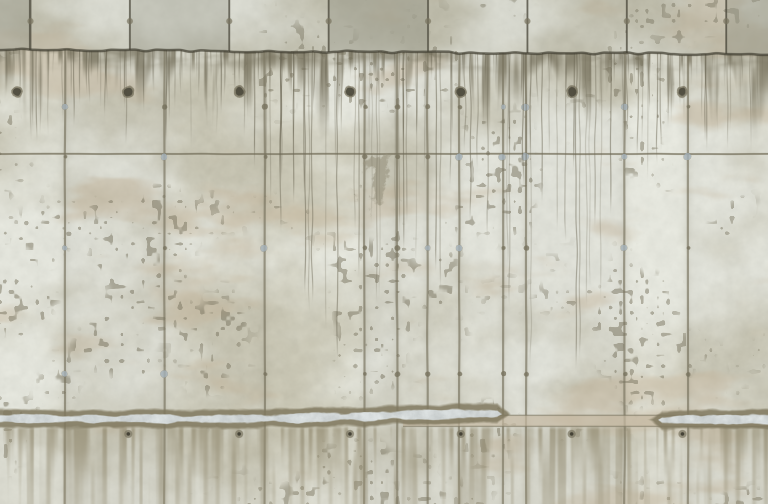
This texture is drawn by a Shadertoy shader. Its source:

```glsl
// Weathered concrete retaining wall: panel seams, tie holes, drip stains and two ledges.

float hash(vec2 p) {
    p = fract(p * vec2(0.1031, 0.1137));
    p += dot(p, p.yx + 33.33);
    return fract((p.x + p.y) * p.x * 17.3);
}

float noise(vec2 p) {
    vec2 i = floor(p), f = fract(p);
    f = f * f * (3.0 - 2.0 * f);
    return mix(mix(hash(i), hash(i + vec2(1, 0)), f.x),
               mix(hash(i + vec2(0, 1)), hash(i + 1.0), f.x), f.y);
}

float fbm(vec2 p) {
    float sum = 0.0, amp = 0.53;
    for (int i = 0; i < 4; i++) {
        sum += amp * noise(p);
        p = mat2(1.6, 1.2, -1.2, 1.6) * p + 7.3;
        amp *= 0.5;
    }
    return sum;
}

// Smooth coverage of everything closer than w
float cover(float d, float w) {
    float e = 0.75 / iResolution.y;
    return 1.0 - smoothstep(w - e, w + e, abs(d));
}

// Thin wandering drips that fall from height top
float drips(vec2 p, float top) {
    float sum = 0.0;
    float cluster = exp(-pow((p.x - 0.73) / 0.17, 2.0)) + exp(-pow((p.x - 1.1) / 0.13, 2.0));
    for (int k = 0; k < 4; k++) {
        float n = 17.0 + 9.0 * float(k);
        float id = floor(p.x * n);
        vec2 seed = vec2(id, 31.0 * float(k) + 5.0);
        float wander = 0.004 * (noise(vec2(p.y * 14.0, id * 3.7)) - 0.5);
        float d = fract(p.x * n) / n - mix(0.25, 0.75, hash(seed)) / n - wander;
        float len = 0.06 + (0.14 + 0.55 * cluster) * pow(hash(seed + 11.0), 1.8);
        float tail = smoothstep(0.0, 0.06, p.y - top + len);
        sum += cover(d, 0.0011) * tail * mix(0.25, 0.8, hash(seed + 23.0));
    }
    return min(sum, 1.0);
}

void mainImage(out vec4 fragColor, in vec2 fragCoord) {
    vec2 p = fragCoord / iResolution.y;
    vec3 grime = vec3(0.47, 0.45, 0.37), dark = vec3(0.27, 0.26, 0.21);
    float mottle = fbm(p * vec2(4.0, 6.0));
    float grain = fbm(p * 65.0);
    float streak = noise(vec2(p.x * 125.0, p.y * 5.0)) * 0.65 + noise(vec2(p.x * 49.0, p.y * 3.0)) * 0.35;
    float ledge = 0.901 - 0.006 * p.x + 0.005 * (noise(vec2(p.x * 45.0, 2.0)) - 0.5);

    // Bare concrete with clouds, warm patches and pits
    vec3 col = mix(vec3(0.885, 0.89, 0.855), vec3(0.77, 0.76, 0.69), smoothstep(0.38, 0.8, mottle));
    col += 0.05 * (grain - 0.5);
    float warm = smoothstep(0.56, 0.76, fbm(p * vec2(5.0, 13.0) + 19.0));
    col = mix(col, vec3(0.76, 0.69, 0.58), 0.4 * warm);
    col = mix(col, grime, 0.5 * smoothstep(0.74, 0.84, noise(p * 95.0)) * smoothstep(0.5, 0.65, fbm(p * 7.0 + 3.0)));

    if (p.y > ledge) {
        // Upper row of panels, alternating in tone
        float cell = (p.x - 0.0605) / 0.1972;
        float id = floor(cell);
        float shade = mod(id, 2.0) > 0.5 && id < 4.0 || id > 6.0 ? 0.5 : 0.16;
        col = mix(col, vec3(0.60, 0.60, 0.54), shade * (0.55 + 0.9 * mottle));
        float seam = (fract(cell + 0.5) - 0.5) * 0.1972;
        col = mix(col, dark, 0.75 * cover(seam, id + 0.5 < 0.5 && cell < 0.5 ? 0.003 : 0.0018));
        col = mix(col, grime, 0.7 * cover(length(vec2(seam, p.y - 0.958)), 0.006));
    } else {
        // Main wall seams with clamp marks, and a tone for each panel
        float seams[11] = float[11](0.129, 0.326, 0.525, 0.723, 0.788, 0.848, 0.911, 0.998, 1.044, 1.239, 1.365);
        float panel = 0.0, clamps = 0.0, joint = 0.0, blue = 0.0;
        for (int i = 0; i < 11; i++) {
            float d = p.x - seams[i] - 0.0015 * (noise(vec2(p.y * 9.0, float(i))) - 0.5);
            panel += step(0.0, d);
            joint = max(joint, cover(d, 0.0019) + 0.25 * exp(-abs(d) * 180.0));
            for (int j = 0; j < 4; j++) {
                float row = j == 0 ? 0.258 : j == 1 ? 0.508 : j == 2 ? 0.689 : 0.788;
                float h = hash(vec2(i * 7 + 2, j * 5 + 3));
                float r = 0.0035 + 0.0045 * h + 0.005 * (grain - 0.5);
                float spot = cover(length(vec2(d + 0.004 * (h - 0.5), p.y - row)), r);
                clamps = max(clamps, spot);
                blue = max(blue, spot * step(0.4, h));
            }
        }
        col *= 0.975 + 0.045 * hash(vec2(panel, 8.0));
        col = mix(col, grime, 0.7 * min(joint, 1.0));
        float row = p.y - 0.694 - 0.001 * noise(vec2(p.x * 20.0, 1.0));
        col = mix(col, grime, 0.8 * cover(row, 0.0018));
        col = mix(col, mix(grime, vec3(0.64, 0.69, 0.72), blue), 0.8 * clamps);

        // Damp blotch
        float blotch = length((p - vec2(0.75, 0.645)) * vec2(1.0, 0.7)) + 0.08 * (grain - 0.5) + 0.06 * (mottle - 0.5);
        col = mix(col, vec3(0.60, 0.58, 0.50), 0.65 * (1.0 - smoothstep(0.022, 0.04, blotch)));

        // Runoff below the upper ledge
        float fall = ledge - p.y;
        float reach = 0.03 + 0.17 * pow(noise(vec2(p.x * 36.0, 4.0)), 2.0);
        float fringe = smoothstep(0.4, 0.72, streak) * (1.0 - smoothstep(0.2 * reach, reach, fall));
        float crust = (1.0 - smoothstep(0.006, 0.045, fall)) * smoothstep(0.3, 0.65, fbm(p * vec2(9.0, 25.0)));
        col = mix(col, grime, 0.75 * fringe);
        col = mix(col, grime, 0.65 * crust);
        if (p.y > 0.19) col = mix(col, grime * 0.9, 0.75 * drips(p, ledge));

        // Streaked footing
        float foot = 1.0 - smoothstep(0.145, 0.16, p.y);
        col = mix(col, vec3(0.58, 0.55, 0.45), foot * (0.12 + 0.65 * smoothstep(0.35, 0.8, streak) * (0.5 + 3.3 * p.y)));
    }
    col = mix(col, dark, 0.75 * cover(p.y - ledge, 0.0025));

    // Lower ledge: pale washed strip with a dirty rim, broken by a plain band
    float mid = 0.169 + 0.009 * smoothstep(0.5, 0.9, p.x) - 0.011 * smoothstep(1.0, 1.3, p.x);
    float ends = min(max(1.005 - p.x, p.x - 1.295) * 0.7, 0.013);
    float rough = 0.012 * (fbm(vec2(p.x * 22.0, p.y * 35.0)) - 0.5);
    float strip = abs(p.y - mid) + rough - ends;
    float band = cover(p.y - 0.165, 0.011) * step(0.8, p.x);
    col = mix(col, vec3(0.77, 0.72, 0.63), 0.7 * band);
    col = mix(col, grime, 0.6 * cover(abs(p.y - 0.165) - 0.011, 0.0013) * step(0.8, p.x));
    col = mix(col, vec3(0.50, 0.47, 0.37), 0.85 * (1.0 - smoothstep(0.002, 0.009, strip)));
    col = mix(col, vec3(0.82, 0.84, 0.84) - 0.15 * (grain - 0.5), 1.0 - smoothstep(-0.007, -0.003, strip));

    // Tie holes: a large row above, a small row in the footing
    float hole = (fract((p.x - 0.0347) / 0.2199 + 0.5) - 0.5) * 0.2199;
    float upper = length(vec2(hole, p.y - 0.818)) + 0.006 * (grain - 0.5);
    float lower = length(vec2(hole, p.y - 0.139));
    col = mix(col, grime, 0.8 * cover(upper, 0.0115));
    col = mix(col, dark, 0.8 * cover(upper - 0.001, 0.007));
    col = mix(col, grime, 0.7 * cover(lower, 0.008) * step(0.15, p.x));
    col = mix(col, dark, cover(lower, 0.0035) * step(0.15, p.x));

    fragColor = vec4(clamp(col, 0.0, 1.0), 1.0);
}
```
